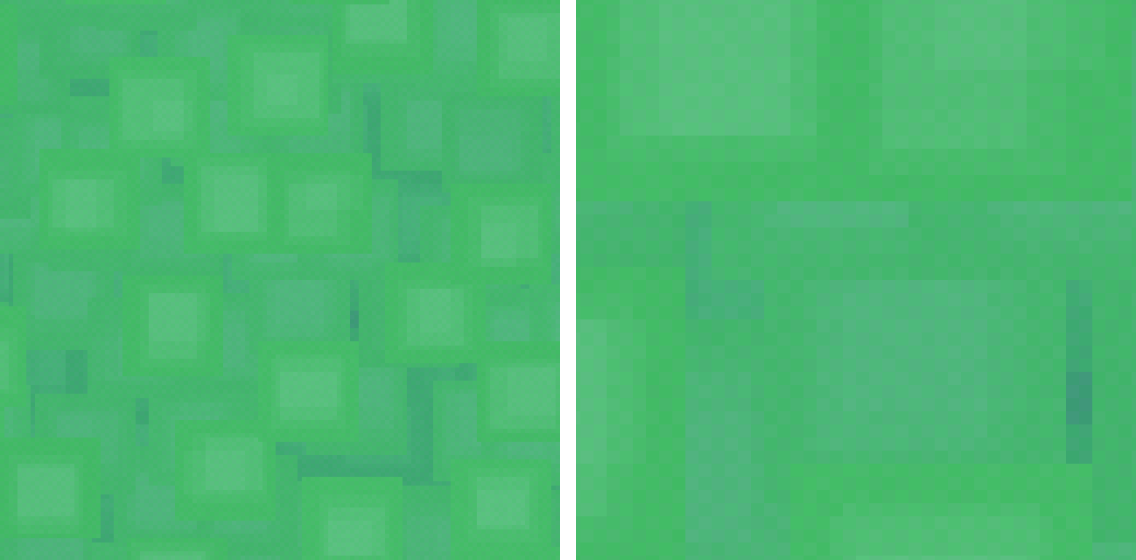
Left, the full canvas; right, a detail of the centre.
Write a Shadertoy shader that draws this background.

```glsl
// Overlapping square leaf tufts in soft greens, drawn in layers on a coarse dithered cell grid.

const float CELLS = 128.0;      // coarse cells across the canvas height
const float TUFT_HALF = 11.5;   // half width of a tuft, in cells
const float JITTER = 0.32;      // scatter of tuft centres, in grid steps

const vec3 SHADOW = vec3(0.245, 0.605, 0.470);

float hash(vec2 p, float seed) {
    vec3 q = fract(vec3(p.xyx) * vec3(0.1031, 0.1030, 0.0973) + seed * 0.137);
    q += dot(q, q.yzx + 33.33);
    return fract((q.x + q.y) * q.z);
}

vec2 hash2(vec2 p, float seed) {
    return vec2(hash(p, seed), hash(p, seed + 5.3));
}

// 1 inside an axis-aligned box, 0 outside
float box(vec2 p, vec2 halfSize) {
    vec2 d = abs(p) - halfSize;
    return step(max(d.x, d.y), 0.0);
}

// Irregular lit centre: two shifted boxes over a faint wider one
float litCore(vec2 p, vec2 id, float seed) {
    vec2 shiftA = 4.0 * (hash2(id, seed + 11.0) - 0.5);
    vec2 shiftB = 6.0 * (hash2(id, seed + 17.0) - 0.5);
    vec2 sizeA = 5.5 + 2.0 * hash2(id, seed + 23.0);
    vec2 sizeB = 3.5 + 4.0 * hash2(id, seed + 29.0);
    float wide = box(p - 0.5 * shiftA, sizeA + 2.0);
    return 0.25 * wide + 0.45 * box(p - shiftA, sizeA) + 0.3 * box(p - shiftB, sizeB);
}

// Cellular scatter of square tufts painted over the colour below
vec3 tuftLayer(vec3 below, vec2 cell, float count, float seed, vec3 rim, vec3 core) {
    float spacing = CELLS / count;
    vec2 home = floor(cell / spacing);
    vec3 color = below;
    for (int y = -1; y <= 1; y++) {
        for (int x = -1; x <= 1; x++) {
            vec2 id = home + vec2(x, y);
            vec2 center = id + 0.5 + JITTER * (2.0 * hash2(id, seed) - 1.0);
            center.x += 0.5 * mod(id.y, 2.0);
            vec2 p = cell - floor(center * spacing);
            float tone = 0.012 * (hash(id, seed + 41.0) - 0.5);
            vec3 leaf = mix(rim, core, litCore(p, id, seed)) + tone;
            color = mix(color, leaf, box(p, vec2(TUFT_HALF)));
        }
    }
    return color;
}

// Checker dither with a little grain
vec3 dither(vec3 color, vec2 cell) {
    float checker = mod(cell.x + cell.y, 2.0) - 0.5;
    float grain = hash(cell, 3.0) - 0.5;
    return color + checker * vec3(0.022, -0.012, 0.024) + grain * vec3(0.010, 0.012, 0.008);
}

vec3 cellColor(vec2 cell) {
    vec3 color = SHADOW;
    color = tuftLayer(color, cell, 7.0, 1.0, vec3(0.25, 0.66, 0.455), vec3(0.28, 0.69, 0.480));
    color = tuftLayer(color, cell, 6.0, 2.0, vec3(0.27, 0.71, 0.435), vec3(0.31, 0.71, 0.490));
    color = tuftLayer(color, cell, 4.0, 3.0, vec3(0.27, 0.73, 0.412), vec3(0.345, 0.75, 0.495));
    return dither(color, cell);
}

void mainImage(out vec4 fragColor, in vec2 fragCoord) {
    // Cell edges are blended over one pixel
    float pixel = CELLS / iResolution.y;
    vec2 grid = fragCoord * pixel - 0.5;
    vec2 cell = floor(grid);
    vec2 blend = clamp((fract(grid) - 0.5) / pixel + 0.5, 0.0, 1.0);

    vec3 low = mix(cellColor(cell), cellColor(cell + vec2(1, 0)), blend.x);
    vec3 high = mix(cellColor(cell + vec2(0, 1)), cellColor(cell + vec2(1, 1)), blend.x);
    fragColor = vec4(mix(low, high, blend.y), 1.0);
}
```
